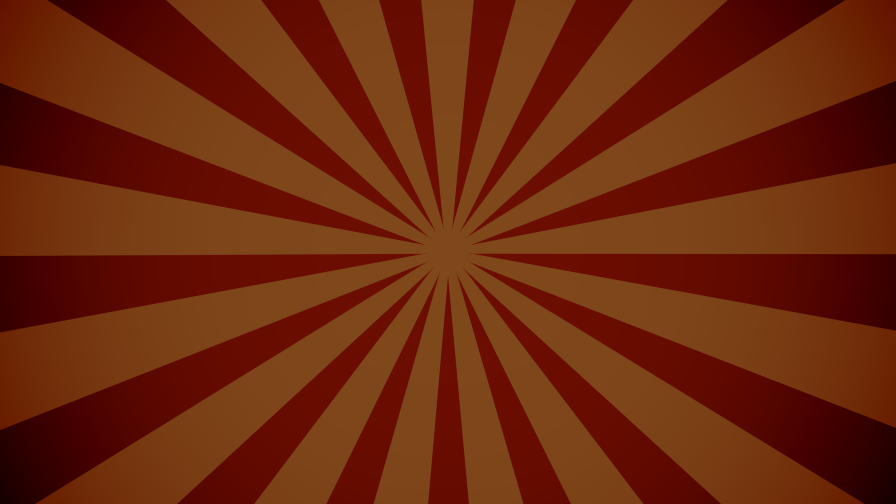
Write a WebGL 1 fragment shader that draws this background.

```glsl
precision highp float;
// Retro sunburst: dark red wedges radiate from a small tan hub.
// The polar angle is folded into one sector, the wedge is drawn as a distance,
// and a steep radial falloff burns the colours down toward the corners.

uniform vec2 u_resolution;

const float PI = 3.14159265;
const float RAY_COUNT = 17.0;
const float RAY_TILT = 0.002;      // radians, counterclockwise from straight down
const float RAY_SLOPE = 0.0895;    // half width gained per unit of length
const float HUB_RADIUS = 0.0486;   // where the wedge tips begin, in canvas heights
const vec2 CENTER_SHIFT = vec2(0.0, 0.001);

const vec3 TAN_COLOR = vec3(0.496, 0.282, 0.106);
const vec3 RED_COLOR = vec3(0.420, 0.052, 0.0);
const vec3 TAN_BURN = vec3(0.11, 0.22, 0.15);  // colour lost at the burn radius
const vec3 RED_BURN = vec3(0.34, 0.12, 0.0);
const float BURN_RADIUS = 1.02;
const float BURN_POWER = 3.7;

// Signed distance to the nearest wedge, negative inside.
float rayDistance(vec2 p) {
  float sector = 2.0 * PI / RAY_COUNT;
  float angle = atan(p.x, -p.y) - RAY_TILT;
  angle = mod(angle + 0.5 * sector, sector) - 0.5 * sector;
  vec2 local = length(p) * vec2(cos(angle), sin(angle));
  float halfWidth = (local.x - HUB_RADIUS) * RAY_SLOPE;
  return (abs(local.y) - halfWidth) / sqrt(1.0 + RAY_SLOPE * RAY_SLOPE);
}

void main() {
  // Centered coordinates in canvas heights
  vec2 p = (gl_FragCoord.xy - 0.5 * u_resolution) / u_resolution.y - CENTER_SHIFT;
  float pixel = 1.0 / u_resolution.y;

  // Corner burn, separate for each ray colour
  float burn = pow(length(p) / BURN_RADIUS, BURN_POWER);
  vec3 tanRay = max(TAN_COLOR - TAN_BURN * burn, 0.0);
  vec3 redRay = max(RED_COLOR - RED_BURN * burn, 0.0);

  // Antialiased wedges
  float tanMask = smoothstep(-0.7 * pixel, 0.7 * pixel, rayDistance(p));
  gl_FragColor = vec4(mix(redRay, tanRay, tanMask), 1.0);
}
```
